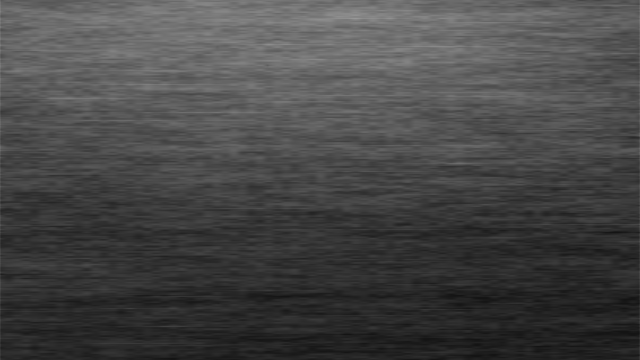
Write a WebGL 2 fragment shader that draws this texture.

```glsl
#version 300 es
precision highp float;
// Dark brushed metal: fine horizontal grain under a soft light from above.

uniform vec2 u_resolution;
out vec4 fragColor;

float hash(vec2 p, float seed) {
  vec3 q = fract(vec3(p.xyx) * vec3(0.1031, 0.1030, 0.0973) + seed * 0.137);
  q += dot(q, q.yzx + 33.33);
  return fract((q.x + q.y) * q.z);
}

// Smooth value noise in -1..1
float grain(vec2 p, float seed) {
  vec2 cell = floor(p);
  vec2 f = fract(p);
  f = f * f * (3.0 - 2.0 * f);
  float low = mix(hash(cell, seed), hash(cell + vec2(1, 0), seed), f.x);
  float high = mix(hash(cell + vec2(0, 1), seed), hash(cell + vec2(1, 1), seed), f.x);
  return 2.0 * mix(low, high, f.y) - 1.0;
}

// Cellular marks: soft ellipses, one per cell, kept with the given chance
float marks(vec2 p, vec2 frequency, vec2 radius, float chance, float seed) {
  vec2 home = floor(p * frequency);
  float sum = 0.0;
  for (int j = -1; j <= 1; j++) {
    for (int i = -1; i <= 1; i++) {
      vec2 cell = home + vec2(i, j);
      vec2 center = (cell + vec2(hash(cell, seed), hash(cell, seed + 1.0))) / frequency;
      float size = mix(0.3, 1.0, hash(cell, seed + 2.0));
      vec2 d = (p - center) / (radius * vec2(size, 1.0));
      float kept = step(hash(cell, seed + 3.0), chance);
      sum += kept * size * exp(-dot(d, d));
    }
  }
  return sum;
}

// Streaks from long broad bands down to short gritty hairlines
float brushing(vec2 p) {
  float sum = 0.0;
  vec2 frequency = vec2(0.35, 18.0);
  float amplitude = 0.019;
  for (int i = 0; i < 5; i++) {
    sum += amplitude * grain(p * frequency + 17.0, float(i) * 3.0 + 1.0);
    frequency *= vec2(3.3, 1.9);
    amplitude *= 1.21;
  }
  return sum;
}

// Light falls off downward, toward the upper corners and the lower right
float lighting(vec2 uv) {
  float base = mix(0.147, 0.428, smoothstep(0.0, 1.0, pow(uv.y, 1.2)));
  float side = 2.0 * uv.x - 0.9;
  float corner = 0.26 * smoothstep(0.3, 1.0, uv.y);
  float drift = 0.05 * (0.5 - uv.x) * (1.0 - uv.y);
  return base * (1.0 + corner * (0.34 - side * side)) + drift;
}

void main() {
  vec2 uv = gl_FragCoord.xy / u_resolution;
  vec2 p = gl_FragCoord.xy / u_resolution.y;

  // Strokes fan out very slightly across the plate
  vec2 stroke = vec2(p.x, p.y - 0.010 * p.x * (0.8 - uv.y));

  float light = lighting(uv);
  float contrast = mix(0.75, 1.05, smoothstep(0.0, 0.6, uv.y));
  float shade = light + contrast * brushing(stroke);

  // Thin bright and dark scratches
  shade += 0.065 * contrast * marks(stroke, vec2(2.5, 80.0), vec2(0.20, 0.0016), 0.35, 21.0);
  shade -= 0.045 * contrast * marks(stroke, vec2(3.5, 90.0), vec2(0.13, 0.0018), 0.40, 41.0);

  // Sparse smudges
  float smudge = marks(p, vec2(7.0), vec2(0.009, 0.006), 0.16, 61.0);
  shade -= 0.16 * light * smudge * (0.7 + 0.5 * grain(p * 160.0, 71.0));

  // Thin pale rim on the side edges
  float edge = min(uv.x, 1.0 - uv.x) * u_resolution.x / u_resolution.y;
  shade += 0.05 * (1.0 - smoothstep(0.0015, 0.004, edge));

  fragColor = vec4(vec3(clamp(shade, 0.08, 0.62)), 1.0);
}
```
